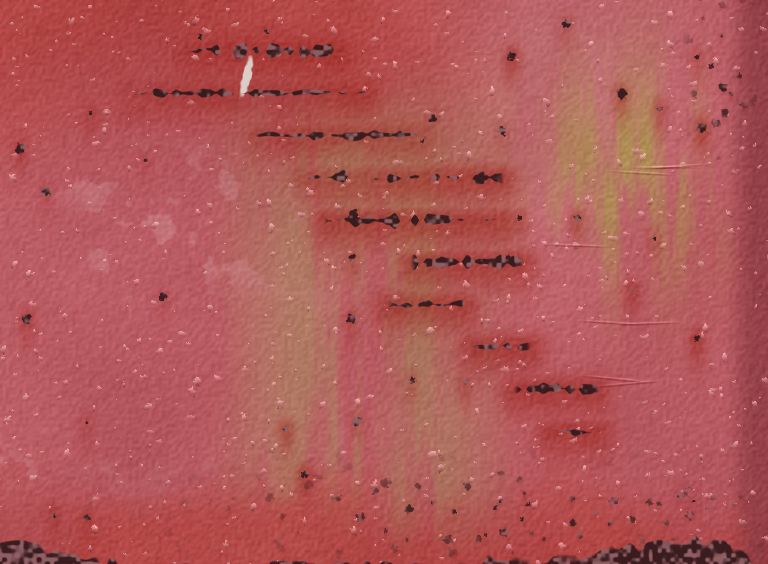
A WebGL 1 fragment shader for this texture:

```glsl
precision highp float;
// Weathered pink-red painted metal: broad stains and vertical streaks from
// stretched noise, curled paint chips and rust spots scattered in jittered
// cells, ragged rust seams placed by a loop, and a corroded lower edge.
uniform vec2 u_resolution;

const vec3 PINK = vec3(0.715, 0.345, 0.375);
const vec3 PALE_PINK = vec3(0.765, 0.485, 0.50);
const vec3 RED = vec3(0.69, 0.265, 0.255);
const vec3 RUST_RED = vec3(0.62, 0.17, 0.15);
const vec3 OLIVE = vec3(0.67, 0.47, 0.37);
const vec3 MOSS = vec3(0.66, 0.58, 0.30);
const vec3 SHADE = vec3(0.56, 0.235, 0.265);
const vec3 CRUST_DARK = vec3(0.17, 0.09, 0.10);
const vec3 CRUST_LIGHT = vec3(0.54, 0.38, 0.40);

float hash(vec2 p) {
  vec3 q = fract(p.xyx * 0.1031);
  q += dot(q, q.yzx + 33.33);
  return fract((q.x + q.y) * q.z);
}

float noise(vec2 p) {
  vec2 i = floor(p), f = fract(p);
  f = f * f * (3.0 - 2.0 * f);
  float low = mix(hash(i), hash(i + vec2(1.0, 0.0)), f.x);
  float high = mix(hash(i + vec2(0.0, 1.0)), hash(i + 1.0), f.x);
  return mix(low, high, f.y);
}

float fbm(vec2 p) {
  float sum = 0.0, amp = 0.53;
  for (int i = 0; i < 4; i++) {
    sum += amp * noise(p);
    p = p * 2.03 + 17.0;
    amp *= 0.5;
  }
  return sum;
}

float blob(vec2 p, vec2 center, vec2 size) {
  vec2 d = (p - center) / size;
  return exp(-dot(d, d));
}

float band(float x, float a, float b, float soft) {
  return smoothstep(a - soft, a + soft, x) * (1.0 - smoothstep(b - soft, b + soft, x));
}

// Curled paint chips: x = coverage, y = signed light across the curl
vec2 chips(vec2 p, float scale, float size, float density) {
  vec2 g = p * scale, result = vec2(0.0);
  for (int j = -1; j <= 1; j++) for (int i = -1; i <= 1; i++) {
    vec2 id = floor(g) + vec2(float(i), float(j));
    vec2 d = g - id - vec2(hash(id), hash(id + 57.0));
    float keep = step(hash(id + 31.0), density * smoothstep(0.2, 0.7, noise(id * 0.3)));
    float r = size * (0.4 + hash(id + 9.0)), a = 6.283 * hash(id + 13.0);
    vec2 turned = vec2(cos(a) * d.x - sin(a) * d.y, 1.6 * (sin(a) * d.x + cos(a) * d.y));
    float edge = length(turned) / r + noise(d * 2.5 / r + id * 7.0) - 0.5;
    float body = keep * (1.0 - smoothstep(0.75, 1.15, edge));
    result += body * vec2(1.0, clamp(d.y / r + 0.15, -1.0, 1.0));
  }
  return result;
}

// Rust spots: x = dark core, y = red halo running downward
vec2 rustSpots(vec2 p, float scale, float size, float density) {
  vec2 g = p * scale, result = vec2(0.0);
  for (int j = -1; j <= 1; j++) for (int i = -1; i <= 1; i++) {
    vec2 id = floor(g) + vec2(float(i), float(j));
    vec2 d = g - id - vec2(hash(id + 5.0), hash(id + 83.0));
    float keep = step(hash(id + 41.0), density), r = size * (0.35 + hash(id + 3.0));
    float edge = length(d) / r + noise(d * 2.0 / r + id * 5.0) - 0.5;
    float fall = d.y < 0.0 ? 0.18 : 0.03;
    float halo = exp(-d.x * d.x / 0.02 - d.y * d.y / fall) * (0.3 + 0.7 * hash(id + 71.0));
    result += keep * vec2(1.0 - smoothstep(0.75, 1.15, edge), halo);
  }
  return min(result, 1.0);
}

// Broken horizontal seam: x = ragged dark core, y = red halo
vec2 rustSeam(vec2 d, float halfLength, float thickness, float seed) {
  float ragged = thickness * (1.7 * noise(vec2(d.x * 85.0, seed)) - 0.55);
  float wobble = 0.006 * (noise(vec2(d.x * 40.0, seed + 9.0)) - 0.5);
  float along = abs(d.x) - halfLength;
  float core = 1.0 - smoothstep(-0.001, 0.002, abs(d.y + wobble) - ragged);
  core *= 1.0 - smoothstep(-0.005, 0.005, along);
  float beyond = max(along, 0.0) / 0.03, drop = d.y / (d.y < 0.0 ? 0.05 : 0.025);
  return vec2(core, exp(-beyond * beyond - drop * drop));
}

void main() {
  vec2 uv = gl_FragCoord.xy / u_resolution;
  vec2 p = vec2(uv.x * u_resolution.x / u_resolution.y, uv.y);
  float cloud = fbm(p * 4.0), streak = fbm(p * vec2(24.0, 2.5)), grit = noise(p * 130.0);

  // Broad stains
  vec3 color = mix(PINK, PALE_PINK, 0.6 * blob(uv, vec2(0.74, 0.82), vec2(0.16, 0.28)) * smoothstep(0.25, 0.65, cloud));
  float olive = band(uv.x, 0.33, 0.62, 0.08) * band(uv.y, 0.02, 0.82, 0.12);
  color = mix(color, OLIVE, 0.95 * olive * smoothstep(0.2, 0.62, streak));
  float red = smoothstep(0.66, 0.95, uv.y + 0.25 * (cloud - 0.5)) * (1.0 - smoothstep(0.45, 0.72, uv.x));
  red = max(red, 1.0 - smoothstep(0.02, 0.17, uv.y - 0.25 * (cloud - 0.5)));
  color = mix(color, RED, 0.9 * red);
  float moss = blob(uv, vec2(0.82, 0.69), vec2(0.12, 0.17)) * smoothstep(0.4, 0.68, streak);
  color = mix(color, MOSS, 0.9 * moss);
  float worn = smoothstep(0.57, 0.64, fbm(p * 17.0 + 4.0)) * smoothstep(0.36, 0.6, fbm(p * 3.0 + 8.0));
  color = mix(color, PALE_PINK, 0.65 * worn * (1.0 - smoothstep(0.25, 0.5, uv.x)) * band(uv.y, 0.15, 0.73, 0.05));
  color = mix(color, SHADE, 0.85 * smoothstep(0.94, 0.985, uv.x + 0.02 * (cloud - 0.5)));

  // Rust: scattered spots, specks near corner and base, seams
  vec2 rust = rustSpots(p, 9.0, 0.06, 0.36);
  float speckZone = max(blob(uv, vec2(0.94, 0.86), vec2(0.04, 0.12)), blob(uv, vec2(0.65, 0.09), vec2(0.3, 0.07)));
  rust = max(rust, speckZone * rustSpots(p + 3.0, 28.0, 0.19, 0.6));
  for (int i = 0; i < 10; i++) {
    float n = float(i), h = hash(vec2(n, 4.0));
    vec2 center = vec2(0.46 + 0.06 * n + 0.2 * (h - 0.5), 0.91 - 0.075 * n);
    float halfLength = mix(0.19, 0.04, n / 9.0) * (0.6 + 0.7 * hash(vec2(n, 8.0)));
    float thickness = 0.006 + 0.011 * pow(hash(vec2(n, 12.0)), 3.0);
    rust = max(rust, rustSeam(p - center, halfLength, thickness, n * 7.3));
  }
  color = mix(color, RUST_RED, 0.68 * rust.y * smoothstep(0.1, 0.65, cloud));

  // Paint chips and fine surface relief
  vec2 chip = chips(p, 22.0, 0.13, 0.7) + chips(p + 5.0, 42.0, 0.16, 0.35);
  color = mix(color, PALE_PINK, 0.55 * min(chip.x, 1.0)) + 0.22 * chip.y;
  float relief = noise(p * 170.0) - noise(p * 170.0 + vec2(0.5, -0.5));
  color += 0.06 * relief + 0.08 * (cloud - 0.5) + 0.03 * (grit - 0.5);

  // Faint scratches on the right and one bare white scrape
  for (int i = 0; i < 8; i++) {
    float n = float(i);
    vec2 d = p - vec2(0.95 + 0.3 * hash(vec2(n, 21.0)), 0.3 + 0.5 * hash(vec2(n, 27.0)));
    d.y += d.x * 0.2 * (hash(vec2(n, 33.0)) - 0.5);
    float reach = 1.0 - smoothstep(0.02, 0.07, abs(d.x));
    color += 0.1 * reach * (blob(d.yy, vec2(0.002), vec2(0.002)) - blob(d.yy, vec2(-0.001), vec2(0.002)));
  }
  vec2 scrape = p - vec2(0.437, 0.865);
  scrape.x -= 0.2 * scrape.y;
  float bare = 1.0 - smoothstep(0.7, 1.1, length(scrape / vec2(0.009, 0.037)) + 0.5 * (grit - 0.5));
  color = mix(color, vec3(0.86, 0.80, 0.78), bare);

  // Dark rust cores and the corroded lower edge
  float edgeHeight = 0.15 * (fbm(vec2(p.x * 4.0, 3.0)) - 0.44) + 0.02 * (noise(p * 60.0) - 0.5);
  float crust = max(rust.x, 1.0 - smoothstep(-0.003, 0.003, uv.y - edgeHeight));
  vec3 crustColor = mix(CRUST_DARK, CRUST_LIGHT, smoothstep(0.35, 0.85, grit));
  color = mix(color, crustColor, 0.88 * crust);
  gl_FragColor = vec4(clamp(color, 0.0, 1.0), 1.0);
}
```
